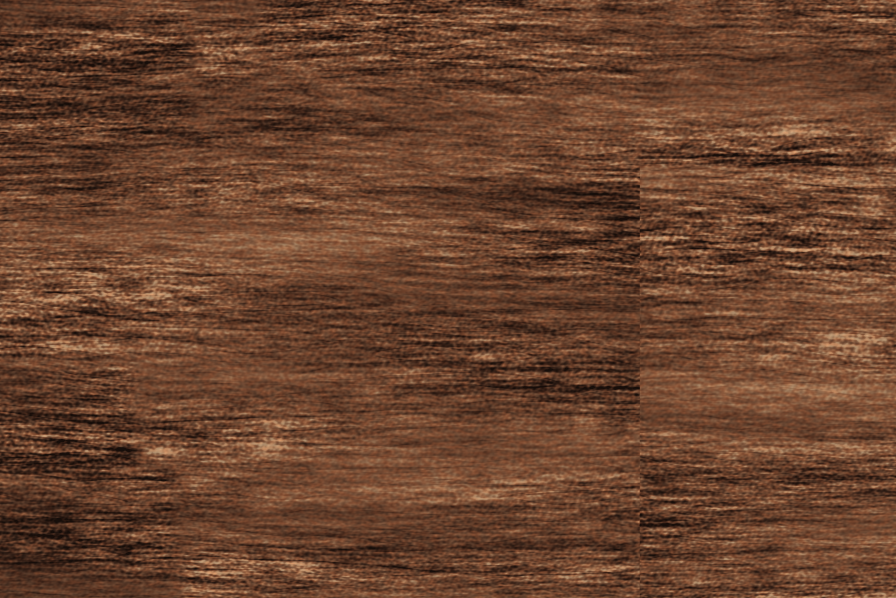
Reproduce this texture procedurally as a WebGL 2 fragment shader.

```glsl
#version 300 es
precision highp float;

#define MID_TONE 2.12
#define CONTRAST 1.27
#define GRAIN_WARP 0.007
#define SPECKLE 0.42
#define PORE_DEPTH 0.7
#define HUE_DRIFT 0.12
#define NOISE_GAIN 4.6
#define SEAM_X 0.714
#define SEAM_TOP 0.72
#define PATCH_BLUR 0.018

uniform vec2 u_resolution;
out vec4 fragColor;

const vec3 TONES[6] = vec3[6](
    vec3(0.22, 0.13, 0.09), vec3(0.31, 0.19, 0.13),
    vec3(0.40, 0.25, 0.17), vec3(0.49, 0.31, 0.21),
    vec3(0.58, 0.40, 0.28), vec3(0.69, 0.52, 0.38));

float hash(vec2 cell) {
    vec3 q = fract(cell.xyx * 0.1031);
    q += dot(q, q.yzx + 33.33);
    return fract((q.x + q.y) * q.z);
}

float cornerSlope(vec2 cell, vec2 offset) {
    float angle = 6.2832 * hash(cell);
    return dot(vec2(cos(angle), sin(angle)), offset);
}

// Gradient noise scaled to roughly unit deviation
float noise(vec2 p) {
    vec2 i = floor(p), f = p - i;
    vec2 s = f * f * f * (f * (f * 6.0 - 15.0) + 10.0);
    vec2 e = vec2(1.0, 0.0);
    float low = mix(cornerSlope(i, f), cornerSlope(i + e, f - e), s.x);
    float high = mix(cornerSlope(i + e.yx, f - e.yx),
                     cornerSlope(i + e.xx, f - e.xx), s.x);
    return NOISE_GAIN * mix(low, high, s.y);
}

// Skewed lattices, so that fine specks form no rows or columns
float specks(vec2 p) {
    vec2 a = vec2(p.x * 103.0 + p.y * 61.0, p.y * 227.0 - p.x * 19.0);
    vec2 b = vec2(p.x * 149.0 - p.y * 83.0, p.y * 193.0 + p.x * 31.0);
    return 0.72 * (noise(a + 159.0) + noise(b + 283.0));
}

// Thin dark lines along the zero crossings of stretched noise
float pores(vec2 p) {
    float longLine = abs(noise(p * vec2(2.3, 31.0) + 97.0));
    float shortLine = abs(noise(p * vec2(5.7, 47.0) + 113.0));
    return 2.0 - smoothstep(0.0, 0.3, longLine) - smoothstep(0.0, 0.3, shortLine);
}

// Horizontal fibres, from wide bands to fine speckle
float grain(vec2 p, float board) {
    p += vec2(3.7, 5.3) * board;
    p.y += GRAIN_WARP * noise(p * vec2(1.1, 2.5)) + 0.012 * p.x;
    p.y += 0.0007 * noise(p * vec2(11.0, 23.0));

    float bands = 0.32 * noise(p * vec2(0.9, 6.0))
                + 0.32 * noise(p * vec2(1.3, 21.0) + 17.0);
    float streaks = 0.3 * noise(p * vec2(2.7, 59.0) + 31.0)
                  + 0.36 * noise(p * vec2(6.1, 109.0) + 47.0)
                  + 0.5 * noise(p * vec2(17.0, 173.0) + 61.0);

    // Fibres stand out more in some long clusters
    float cluster = clamp(1.0 + 0.27 * noise(p * vec2(1.5, 9.0) + 71.0), 0.55, 1.55);
    return bands + (streaks + SPECKLE * specks(p) - PORE_DEPTH * (pores(p) - 0.25)) * cluster;
}

float softBox(vec2 uv, vec2 lowCorner, vec2 highCorner) {
    vec2 a = smoothstep(lowCorner - PATCH_BLUR, lowCorner + PATCH_BLUR, uv);
    vec2 b = 1.0 - smoothstep(highCorner - PATCH_BLUR, highCorner + PATCH_BLUR, uv);
    return a.x * a.y * b.x * b.y;
}

vec3 woodRamp(float level) {
    vec3 color = TONES[0] * (1.0 + 0.3 * clamp(level, -2.0, 0.0));
    for (int i = 1; i < 6; i++)
        color = mix(color, TONES[i], clamp(level - float(i - 1), 0.0, 1.0));
    return color * (1.0 + 0.1 * clamp(level - 5.0, 0.0, 2.0));
}

void main() {
    vec2 uv = gl_FragCoord.xy / u_resolution;
    vec2 p = gl_FragCoord.xy / u_resolution.y;

    // Board to the right of the crisp seam
    float pixel = 0.75 / u_resolution.x;
    float rightBoard = smoothstep(SEAM_X - pixel, SEAM_X + pixel, uv.x)
                     * (1.0 - smoothstep(SEAM_TOP - 0.006, SEAM_TOP + 0.006, uv.y));

    // Blended patches on the left
    float darkPatch = max(softBox(uv, vec2(-1.0), vec2(0.2, 0.22)),
                          softBox(uv, vec2(-1.0, 0.2), vec2(0.155, 0.39)));
    float lightPatch = softBox(uv, vec2(0.215, 0.785), vec2(0.285, 2.0));
    float fibres = mix(grain(p, 1.0), grain(p, 2.0), max(darkPatch, lightPatch));
    fibres = mix(fibres, grain(p, 3.0), rightBoard);

    // Slow shading across the boards
    float shade = 0.3 * rightBoard - 0.6 * darkPatch + 0.5 * lightPatch;
    shade -= 0.4 * (1.0 - smoothstep(0.2, 0.5, uv.x)) * smoothstep(0.6, 0.8, uv.y);
    shade -= 0.3 * (1.0 - smoothstep(0.05, 0.25, uv.x));
    shade -= 0.4 * (1.0 - rightBoard) * smoothstep(0.5, SEAM_X, uv.x)
           * softBox(uv, vec2(-1.0, 0.48), vec2(SEAM_X + 0.05, SEAM_TOP));
    shade -= 0.6 * rightBoard * softBox(uv, vec2(0.0, 0.05), vec2(2.0, 0.19));
    vec3 color = woodRamp(MID_TONE + CONTRAST * fibres + shade);

    // Small drift between red and yellow brown
    vec2 skewed = vec2(p.x * 70.0 + p.y * 37.0, p.y * 150.0 - p.x * 11.0);
    float drift = clamp(0.35 * noise(skewed + 83.0), -0.6, 0.6);
    color *= 1.0 + HUE_DRIFT * drift * vec3(0.5, -0.4, -1.0);
    fragColor = vec4(color, 1.0);
}
```
